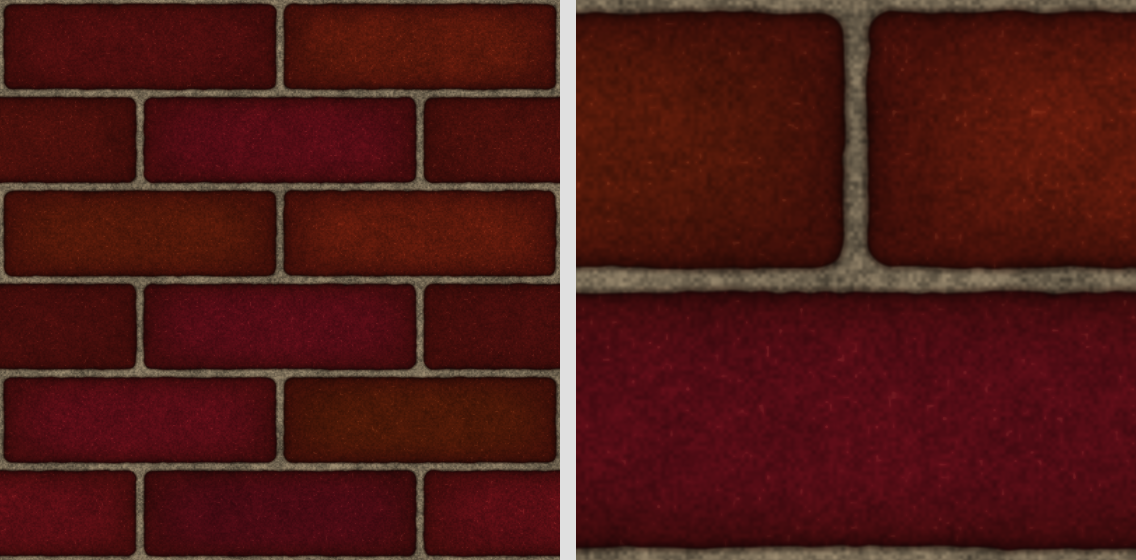
Left: the whole. Right: its middle third, enlarged.
Write a Shadertoy shader that draws this pattern.

```glsl
// Running-bond brick wall: six courses of two dark red bricks, alternate courses shifted by half.
// Each brick is a rounded-box distance with a wobbling edge, a soft central glow and a dark rim.
// All grain is value noise on whole-number wrapping lattices, so the tile is seamless.

const vec2  BRICKS      = vec2(2.0, 6.0);   // repeats across and down
const float HALF_JOINT  = 0.0073;           // half the mortar width
const float CORNER      = 0.0155;           // brick corner radius
const float WOBBLE      = 0.0034;           // edge irregularity
const float RIM_WIDTH   = 0.0042;           // falloff of the dark brick rim
const float RIM_DARK    = 0.56;
const float BRICK_GRAIN = 0.42;
const float MORTAR_GRAIN = 0.62;
const vec3  BRICK_EDGE   = vec3(0.245, 0.047, 0.036);
const vec3  MORTAR_LIGHT = vec3(0.455, 0.405, 0.325);
const vec3  MORTAR_SHADE = vec3(0.235, 0.175, 0.135);

// Brightness and warmth (0 crimson, 1 orange-brown), two bricks per course from the bottom up
const vec2 FIRING[12] = vec2[12](
    vec2(0.350, 0.25), vec2(0.285, 0.00),
    vec2(0.345, 0.10), vec2(0.290, 1.00),
    vec2(0.275, 0.55), vec2(0.330, 0.05),
    vec2(0.325, 0.92), vec2(0.360, 0.85),
    vec2(0.290, 0.65), vec2(0.335, 0.10),
    vec2(0.300, 0.48), vec2(0.350, 0.85));

// Integer hash of a lattice cell, 0 to 1
float hash(ivec2 cell, int seed) {
    uint h = uint(cell.x) * 1597334677u ^ uint(cell.y) * 3812015801u ^ uint(seed) * 2654435769u;
    h = (h ^ (h >> 16)) * 2246822519u;
    h = (h ^ (h >> 13)) * 3266489917u;
    return float((h ^ (h >> 16)) >> 8) / 16777216.0;
}

// Value noise wrapping after the given number of cells, 0 to 1
float noise(vec2 uv, ivec2 cells, int seed) {
    vec2 p = uv * vec2(cells);
    ivec2 a = ivec2(floor(p)) % cells;
    ivec2 b = (a + 1) % cells;
    vec2 f = fract(p);
    f = f * f * (3.0 - 2.0 * f);
    return mix(mix(hash(a, seed), hash(ivec2(b.x, a.y), seed), f.x),
               mix(hash(ivec2(a.x, b.y), seed), hash(b, seed), f.x), f.y);
}

float roundedBox(vec2 p, vec2 halfSize, float radius) {
    vec2 q = abs(p) - halfSize + radius;
    return length(max(q, 0.0)) + min(max(q.x, q.y), 0.0) - radius;
}

vec3 brickColor(vec2 firing, vec2 local, float dist, float grain, float blotch) {
    float warm = firing.y;
    vec3 core = firing.x * vec3(1.0, 0.14 + 0.18 * warm * warm, mix(0.26, 0.10, warm));
    vec2 r = abs(local) * 2.0;
    float glow = (1.0 - pow(r.x, 3.5)) * (1.0 - r.y * r.y);
    vec3 edge = mix(BRICK_EDGE, core * 0.78, 0.35);
    vec3 col = mix(edge, core, smoothstep(0.0, 0.95, glow));
    col *= 1.0 + BRICK_GRAIN * grain + 0.22 * blotch;
    col += vec3(0.055, 0.045, 0.03) * smoothstep(0.27, 0.45, grain);   // pale specks
    return col * (1.0 - RIM_DARK * exp(min(dist, 0.0) / RIM_WIDTH));
}

vec3 mortarColor(float dist, float grain, float blotch) {
    vec3 col = mix(MORTAR_SHADE, MORTAR_LIGHT, smoothstep(-0.001, 0.0052, dist));
    return col * (1.0 + MORTAR_GRAIN * grain + 0.4 * blotch);
}

void mainImage(out vec4 fragColor, in vec2 fragCoord) {
    vec2 uv = fragCoord / iResolution.xy;

    // Brick cell: even courses, counted from the bottom, are shifted
    vec2 grid = uv * BRICKS;
    float course = floor(grid.y);
    grid.x += 0.5 * (1.0 - mod(course, 2.0));
    vec2 local = fract(grid) - 0.5;
    int column = int(mod(floor(grid.x), BRICKS.x));
    int index = int(course) * int(BRICKS.x) + column;

    // Wrapping noise layers, centred on zero
    float wobble = 0.6 * noise(uv, ivec2(44), 1) + 0.4 * noise(uv, ivec2(110), 2) - 0.5;
    float grain = 0.55 * noise(uv, ivec2(400), 3) + 0.45 * noise(uv, ivec2(230), 4) - 0.5;
    float blotch = 0.5 * noise(uv, ivec2(26, 20), 5) + 0.5 * noise(uv, ivec2(72), 6) - 0.5;

    // Brick outline
    vec2 halfSize = 0.5 / BRICKS - HALF_JOINT;
    float dist = roundedBox(local / BRICKS, halfSize, CORNER) + WOBBLE * wobble;

    vec3 brick = brickColor(FIRING[index], local, dist, grain, blotch);
    vec3 mortar = mortarColor(dist, grain, blotch);
    float soft = max(1.0 / iResolution.y, 0.0012);
    fragColor = vec4(mix(brick, mortar, smoothstep(-soft, soft, dist)), 1.0);
}
```
